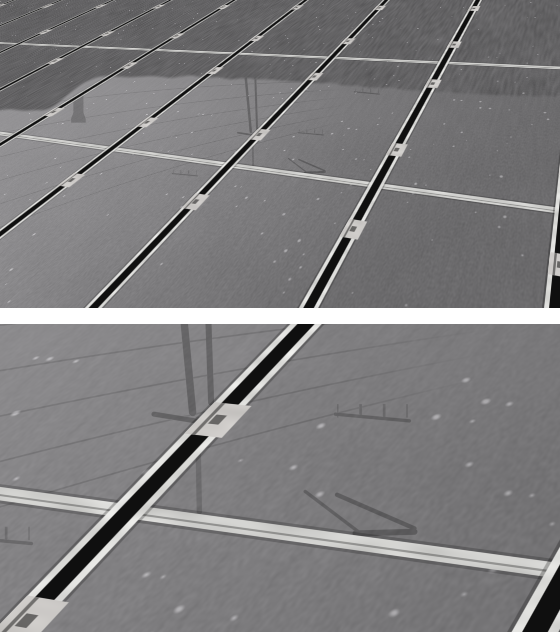
Top, the full canvas; bottom, a detail of the centre.
Reproduce this pattern procedurally as a Shadertoy shader.

```glsl
// A field of dark solar panels seen at a slant, split by pale rails, black gaps and clamps.
// A projective map turns the canvas into panel units (one panel = one unit square);
// the glass mirrors a pale sky, a dark skyline, poles and sagging wires.

vec2 hash2(vec2 p) {
    p = vec2(dot(p, vec2(127.1, 311.7)), dot(p, vec2(269.5, 183.3)));
    return fract(sin(p) * 43758.5);
}

float corner(vec2 cell, vec2 offset) {
    return dot(hash2(cell) * 2.0 - 1.0, offset);
}

float gradientNoise(vec2 p) {
    vec2 i = floor(p), f = p - i;
    vec2 s = f * f * f * (f * (f * 6.0 - 15.0) + 10.0);
    vec2 e = vec2(1.0, 0.0);
    return mix(mix(corner(i, f), corner(i + e, f - e), s.x),
               mix(corner(i + e.yx, f - e.yx), corner(i + 1.0, f - 1.0), s.x), s.y);
}

// Soft-edged coverage of the zone within halfWidth of zero
float band(float d, float halfWidth, float soft) {
    return 1.0 - smoothstep(halfWidth - soft, halfWidth + soft, abs(d));
}

float segment(vec2 p, vec2 a, vec2 b) {
    vec2 pa = p - a, ba = b - a;
    return length(pa - ba * clamp(dot(pa, ba) / dot(ba, ba), 0.0, 1.0));
}

// Poles, crossarms and wires mirrored in the glass
float reflectedLines(vec2 q, float soft) {
    float ink = 0.0;
    for (int i = 0; i < 6; i++) {
        float k = float(i), s = 0.445 - q.x;
        float y = 0.15 + 0.022 * k + s * (0.05 + 0.045 * k) + 0.12 * s * s;
        float fade = 1.0 - smoothstep(0.5, 0.64, q.x);
        ink = max(ink, 0.5 * fade * band(q.y - y, 0.0005, soft));
    }
    ink = max(ink, band(segment(q, vec2(0.439, 0.14), vec2(0.448, 0.236)), 0.0022, soft));
    ink = max(ink, band(segment(q, vec2(0.456, 0.14), vec2(0.459, 0.23)), 0.0018, soft));
    ink = max(ink, 0.6 * band(segment(q, vec2(0.451, 0.24), vec2(0.452, 0.295)), 0.0016, soft));
    ink = max(ink, band(segment(q, vec2(0.425, 0.237), vec2(0.456, 0.242)), 0.0015, soft));
    // Crossarms with evenly spaced pins
    for (int i = 0; i < 3; i++) {
        float k = float(i);
        vec2 arm = q - vec2(0.655 - 0.16 * k + 0.06 * k * (2.0 - k), 0.166 + 0.073 * k);
        arm.x += k * (k - 1.0) * 0.0025;
        ink = max(ink, 0.8 * band(segment(arm, vec2(-0.022, -0.002), vec2(0.022, 0.002)), 0.001, soft));
        float pin = abs(fract(arm.x / 0.014) - 0.5) * 0.014;
        ink = max(ink, 0.6 * band(pin, 0.0008, soft) * band(arm.y + 0.004, 0.004, soft) * band(arm.x, 0.021, soft));
    }
    // Fallen struts and a hanging lamp
    ink = max(ink, 0.8 * band(segment(q, vec2(0.515, 0.283), vec2(0.548, 0.308)), 0.001, soft));
    ink = max(ink, 0.9 * band(segment(q, vec2(0.534, 0.285), vec2(0.58, 0.305)), 0.0013, soft));
    ink = max(ink, 0.9 * band(segment(q, vec2(0.545, 0.308), vec2(0.58, 0.307)), 0.0018, soft));
    float lamp = 0.009 + 0.004 * smoothstep(0.2, 0.213, q.y);
    return max(ink, 0.85 * band(q.x - 0.14, lamp, soft) * band(q.y - 0.195, 0.024, soft));
}

// Glass tone: sky glow, skyline, streaks, grain and dust specks
vec3 glass(vec2 q, vec2 uv, vec2 joint, float depth, float soft) {
    float tone = mix(0.575, 0.425, smoothstep(0.0, 0.9, 0.8 * q.x + 0.9 * max(q.y - 0.2, 0.0)));
    tone += 0.012 * gradientNoise(q * 9.0) + 0.014 * (hash2(floor(uv)).x - 0.5);
    float edge = 0.137 + 0.035 * smoothstep(0.3, 1.0, q.x) + 0.06 * (1.0 - smoothstep(0.07, 0.18, q.x));
    edge += 0.006 * gradientNoise(vec2(q.x * 28.0, 3.0));
    float sky = smoothstep(edge - 0.004, edge + 0.004, q.y);
    float skyline = 0.39 + 0.03 * gradientNoise(q * vec2(14.0, 20.0));
    tone = mix(skyline, tone, sky);
    tone -= 0.13 * sky * reflectedLines(q, soft);

    float streak = gradientNoise(uv * vec2(40.0, 9.0));
    float grain = gradientNoise(uv * vec2(95.0, 75.0)) * smoothstep(0.3, 0.7, depth);
    tone += mix(0.075, 0.022, sky) * streak + 0.04 * grain;
    float dust = smoothstep(0.16, 0.02, 0.0) + (1.0 - smoothstep(0.01, 0.12, abs(joint.y)));
    tone += 0.035 * dust * max(0.0, gradientNoise(uv * vec2(32.0, 45.0)) + 0.1);

    vec2 g = uv * vec2(16.0, 20.0), h = hash2(floor(g));
    float radius = 0.03 + 0.1 * hash2(floor(g) + 7.0).x;
    float fleck = band(length(fract(g) - 0.25 - 0.5 * h.yx), radius, 0.09);
    tone += 0.2 * fleck * step(0.9, h.x);
    return tone * vec3(1.0, 0.992, 1.008);
}

void mainImage(out vec4 fragColor, in vec2 fragCoord) {
    // Canvas widths, measured down from the top left
    vec2 q = vec2(fragCoord.x, iResolution.y - fragCoord.y) / iResolution.x;
    float soft = 0.7 / iResolution.x;

    // Perspective: depth vanishes on the horizon line
    float depth = 0.1451 * q.x + q.y + 0.25;
    vec2 uv = vec2((q.x + 0.952 * q.y - 0.69) / 0.437, (0.2383 + 0.138 * q.x - q.y) / 0.494) / depth;
    vec2 aa = 0.6 * fwidth(uv);
    vec2 joint = uv - floor(uv + 0.5);

    vec3 color = glass(q, uv, joint, depth, soft);
    float wear = gradientNoise(uv * vec2(9.0, 30.0));
    vec3 rail = vec3(0.87, 0.87, 0.86) + 0.14 * wear;

    // Cross rails: two frames with a fine seam
    color *= 1.0 - 0.2 * band(joint.y, 0.02, aa.y);
    color = mix(color, rail * 0.94, band(joint.y, 0.014, aa.y));
    color *= 1.0 - 0.3 * band(joint.y + 0.003, 0.002, aa.y);

    // Long rails on both sides of an open gap
    color *= 1.0 - 0.25 * band(joint.x, 0.05, aa.x);
    color = mix(color, rail, band(joint.x, 0.042, aa.x));
    color = mix(color, vec3(0.06), band(joint.x, 0.023, aa.x));

    // Two clamps per panel, each with a bolt
    float along = abs(fract(uv.y) - 0.5) - 0.275;
    float lug = band(along, 0.042, aa.y) * band(joint.x - 0.008, 0.05, aa.x);
    color = mix(color, vec3(0.8, 0.79, 0.78) + 0.1 * wear, lug);
    color *= 1.0 - 0.45 * lug * band(joint.x + 0.018, 0.005, aa.x);
    color *= 1.0 - 0.5 * band(along, 0.012, aa.y) * band(joint.x - 0.006, 0.014, aa.x);

    fragColor = vec4(clamp(color, 0.0, 1.0), 1.0);
}
```
